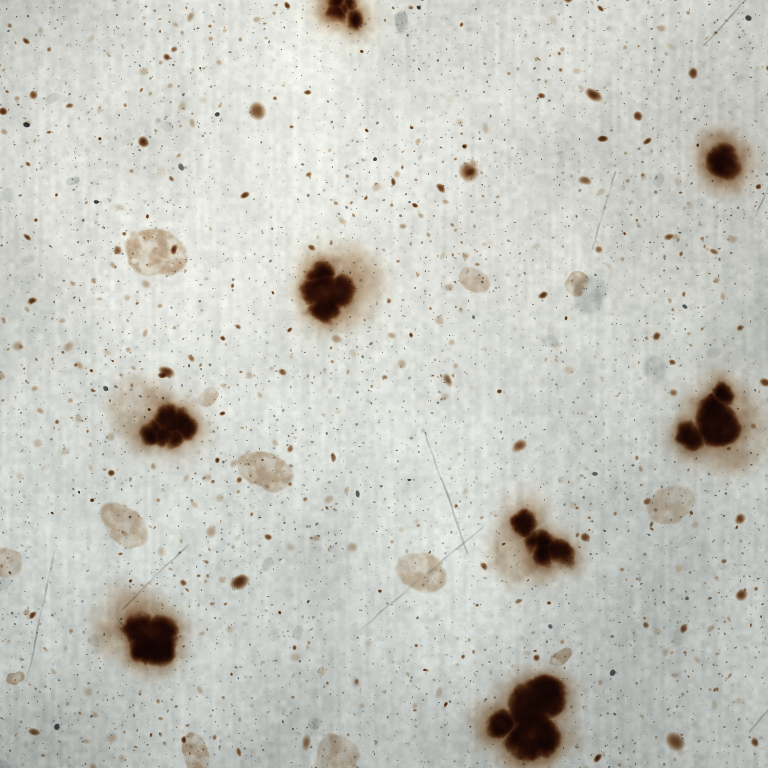
Give the GLSL for this texture, as a Shadertoy shader.

```glsl
#define BLOT_COUNT 8
#define BLOT_SIZE 0.036
#define BLOT_DENSITY 3.3
#define SPOT_DENSITY 1.5
#define SPECK_DENSITY 0.75
#define STAIN_DENSITY 0.24
#define GRAIN 0.13
#define CLOUD 0.20
#define SCRATCH_COUNT 9
#define RUST_ABSORPTION vec3(0.60, 0.97, 1.38)
#define SOOT_ABSORPTION vec3(1.00, 0.96, 0.94)
#define PAINT vec3(0.99, 1.0, 0.968)

vec2 hash22(vec2 p) {
    vec3 q = fract(p.xyx * vec3(0.1031, 0.1030, 0.0973));
    q += dot(q, q.yzx + 33.33);
    return fract((q.xx + q.yz) * q.zy);
}

float noise(vec2 p) {
    vec2 i = floor(p), f = fract(p);
    f = f * f * (3.0 - 2.0 * f);
    vec2 e = vec2(0.0, 1.0);
    return mix(mix(hash22(i).x, hash22(i + e.yx).x, f.x),
               mix(hash22(i + e.xy).x, hash22(i + e.yy).x, f.x), f.y);
}

float fbm(vec2 p) {
    float sum = 0.0, amp = 0.5;
    for (int i = 0; i < 5; i++) {
        sum += amp * noise(p);
        p = mat2(1.6, 1.2, -1.2, 1.6) * p + 7.3;
        amp *= 0.5;
    }
    return sum / 0.97;
}

mat2 rotation(float a) {
    return mat2(cos(a), sin(a), -sin(a), cos(a));
}

// One random ellipse per grid cell; size is a fraction of the cell
float spots(vec2 p, float cells, float chance, float size, float softness) {
    vec2 g = rotation(cells) * p * cells, id = floor(g);
    vec2 pick = hash22(id + cells + 50.0), shift = hash22(id + cells * 2.0 + 117.0);
    if (pick.x > chance) return 0.0;
    vec2 q = rotation(pick.y * 40.0) * (fract(g) - 0.3 - 0.4 * shift);
    q.x *= 1.0 + 0.7 * shift.y;
    float r = size * mix(0.35, 1.0, pick.y * pick.y);
    float strength = mix(0.4, 1.0, fract(pick.y * 17.0));
    return strength * (1.0 - smoothstep(r * (1.0 - softness), r, length(q)));
}

// Rust thickness of the large lobed blots and their seeping halos
float blots(vec2 p, vec2 warp) {
    float thickness = 0.0;
    float mottling = fbm(p * 45.0 + 3.0);
    for (int i = 1; i <= BLOT_COUNT; i++) {
        float n = float(i);
        vec2 c = fract(n * vec2(0.7549, 0.5698) + vec2(0.17, 0.0));
        c.y = pow(c.y, 1.4);
        vec2 h = hash22(vec2(n, 9.0));
        float r = BLOT_SIZE * (1.25 - 0.6 * c.y) * mix(0.75, 1.15, h.x);
        vec2 q = p - c + warp * 0.024;
        float d = 1.0;
        for (int j = 0; j < 6; j++) {
            vec2 a = hash22(vec2(n * 7.0, float(j) + 3.0));
            vec2 b = hash22(vec2(float(j) + 21.0, n * 5.0));
            vec2 lobe = r * (0.2 + 0.85 * a.y) * vec2(cos(6.283 * a.x), sin(6.283 * a.x));
            d = min(d, length(q - lobe) - r * mix(0.28, 0.72, b.x));
        }
        float core = 1.0 - smoothstep(-0.011, 0.004, d);
        float halo = exp(-max(d, 0.0) / 0.009);
        vec2 seep = (h - 0.5) * r * 1.8;
        float stain = 1.0 - smoothstep(0.7 * r, 2.0 * r, length(q - seep));
        float rust = BLOT_DENSITY * core * (0.45 + 1.0 * mottling)
                   + 0.55 * halo + 0.45 * stain * mottling;
        thickness = max(thickness, rust);
    }
    return thickness;
}

float scratches(vec2 p) {
    float mark = 0.0;
    for (int i = 0; i < SCRATCH_COUNT; i++) {
        vec2 h = hash22(vec2(float(i), 61.0)), k = hash22(vec2(float(i), 83.0));
        float angle = 1.57 + 1.8 * (k.x - 0.5);
        vec2 dir = vec2(cos(angle), sin(angle)), q = p - h;
        float t = clamp(dot(q, dir), 0.0, mix(0.04, 0.22, k.y));
        mark += (1.0 - smoothstep(0.0004, 0.002, length(q - dir * t))) * noise(p * 60.0);
    }
    return mark;
}

void mainImage(out vec4 fragColor, in vec2 fragCoord) {
    vec2 p = fragCoord / iResolution.y;
    vec2 warp = vec2(fbm(p * 28.0), fbm(p * 28.0 + 40.0)) - 0.5;

    // Worn pale paint, brightest above the centre and cooler below
    float shade = smoothstep(0.08, 0.9, length((p - vec2(0.42, 0.74)) * vec2(1.0, 0.8)));
    float value = 0.885 - 0.17 * shade;
    value += CLOUD * (fbm(p * 5.0) - 0.5);
    value += GRAIN * (fbm(p * 130.0) - 0.5);
    value += 0.05 * (noise(p * vec2(190.0, 14.0)) - 0.5);
    vec3 tint = mix(PAINT * vec3(0.985, 1.0, 1.015), PAINT, smoothstep(0.1, 0.7, p.y));
    vec3 color = value * tint;

    // Faint stippled discs with dried rims
    vec2 w = p + warp * 0.018;
    float stipple = smoothstep(0.3, 0.7, fbm(p * 85.0));
    float tanDisc = spots(w, 6.0, 0.42, 0.27, 0.2);
    float greyDisc = spots(w + 3.0, 9.0, 0.20, 0.26, 0.35);
    float rim = tanDisc * (1.0 - tanDisc);
    float rust = STAIN_DENSITY * (tanDisc * (0.3 + stipple) + rim);
    float soot = STAIN_DENSITY * greyDisc * (0.5 + 0.5 * stipple);

    // Rust spots, smudges and fine specks
    vec2 s = p + warp * 0.009;
    float patchy = smoothstep(0.3, 0.65, fbm(p * 9.0 + 12.0));
    rust += SPOT_DENSITY * spots(s, 11.0, 0.24, 0.17, 0.9);
    rust += SPOT_DENSITY * spots(s, 23.0, 0.20, 0.20, 0.8);
    rust += 0.35 * patchy * spots(s, 31.0, 0.55, 0.30, 0.8);
    rust += SPECK_DENSITY * patchy * spots(s, 58.0, 0.45, 0.24, 0.8);
    soot += SPOT_DENSITY * spots(s, 17.0, 0.07, 0.11, 0.5);
    soot += SPECK_DENSITY * spots(s, 72.0, 0.22, 0.22, 0.8);
    soot += 0.5 * SPECK_DENSITY * spots(s, 103.0, 0.38, 0.28, 0.8);
    soot += 0.3 * scratches(p + warp * 0.005);

    // Light absorbed by soot and rust layers
    rust = max(rust, blots(p, warp)) + 0.15 * rust;
    color *= exp(-RUST_ABSORPTION * rust - SOOT_ABSORPTION * soot);
    color += vec3(0.025, 0.012, 0.015) * smoothstep(1.5, 3.0, rust);
    fragColor = vec4(clamp(color, 0.0, 1.0), 1.0);
}
```
